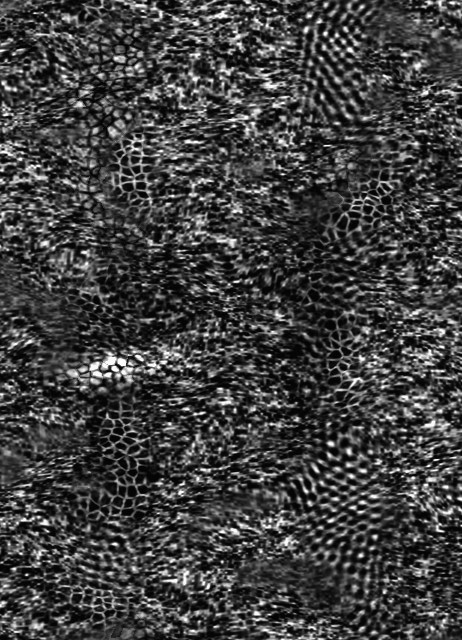
A WebGL 2 fragment shader for this texture:

```glsl
#version 300 es
precision highp float;
// Dark monochrome grain with horizontal streaks, two bands of cells and ripples, and a bright patch.

uniform vec2 u_resolution;
out vec4 fragColor;

// Lengths are fractions of the canvas height; frequencies are per height.
const vec2 GRAIN_FREQ = vec2(105.0, 215.0);
const vec2 SPECKLE_FREQ = vec2(215.0, 300.0);
const vec2 STREAK_FREQ = vec2(26.0, 105.0);
const vec2 CELL_FREQ = vec2(57.0, 74.0);
const float RIPPLE_FREQ = 390.0;
const int RIPPLE_LAYERS = 6;
const float LEFT_BAND = 0.18;
const float RIGHT_BAND = 0.54;
const float BAND_WIDTH = 0.075;
const vec2 PATCH_CENTER = vec2(0.185, 0.425);
const vec2 PATCH_RADIUS = vec2(0.085, 0.026);
const float PATCH_GAIN = 2.3;
const float TONE_GAIN = 0.221;    // slope of the brightness curve
const float TONE_BIAS = 0.42;     // shift towards light
const float TONE_KNEE = 0.65;     // softness of the dark end

uint mixBits(uint n) {
    n = n * 747796405u + 2891336453u;
    n = ((n >> ((n >> 28u) + 4u)) ^ n) * 277803737u;
    return (n >> 22u) ^ n;
}

vec2 hash2(vec2 cell) {
    ivec2 c = ivec2(cell);
    uint h = mixBits(uint(c.x) + mixBits(uint(c.y)));
    return vec2(h & 65535u, h >> 16u) / 65535.0;
}

// Smooth value noise in -1..1.
float noise(vec2 p) {
    vec2 i = floor(p), f = fract(p);
    f = f * f * (3.0 - 2.0 * f);
    float low = mix(hash2(i).x, hash2(i + vec2(1, 0)).x, f.x);
    float high = mix(hash2(i + vec2(0, 1)).x, hash2(i + vec2(1, 1)).x, f.x);
    return mix(low, high, f.y) * 2.0 - 1.0;
}

// Cellular noise: x = gap between the two nearest points, y = random value of the cell.
vec2 cells(vec2 p) {
    vec2 base = floor(p);
    float nearest = 9.0, second = 9.0, id = 0.0;
    for (int y = -1; y <= 1; y++)
    for (int x = -1; x <= 1; x++) {
        vec2 cell = base + vec2(x, y);
        float d = length(cell + 0.1 + 0.8 * hash2(cell) - p);
        if (d < nearest) {
            second = nearest;
            nearest = d;
            id = hash2(cell + 71.0).y;
        } else second = min(second, d);
    }
    return vec2(second - nearest, id);
}

// Sines of one wavelength in many directions form a winding ripple.
float ripples(vec2 p) {
    float sum = 0.0, power = 0.0;
    for (int i = 0; i < RIPPLE_LAYERS; i++) {
        float k = float(i), angle = 2.4 * k + 1.2;
        float weight = 0.15 + smoothstep(-0.3, 0.6, noise(p * 9.0 + 13.0 * k));
        float phase = 3.0 * noise(p * 14.0 + 29.0 * k);
        sum += weight * sin(dot(p, vec2(cos(angle), sin(angle))) * RIPPLE_FREQ + phase);
        power += 0.5 * weight * weight;
    }
    return sum / sqrt(power);
}

float spot(vec2 p, vec2 center, vec2 radius) {
    vec2 d = (p - center) / radius;
    return exp(-dot(d, d));
}

float band(float x, float center) {
    float d = (x - center) / BAND_WIDTH;
    return exp(-d * d);
}

void main() {
    vec2 p = gl_FragCoord.xy / u_resolution.y;

    // Gentle waves bend the streaks
    vec2 q = p + 0.005 * vec2(sin(31.0 * p.y + 3.0 * sin(9.0 * p.x)),
                              sin(23.0 * p.x + 4.0 * sin(11.0 * p.y)));
    q.y += 0.004 * noise(p * vec2(17.0, 24.0));

    // Fine grain, calmer in scattered soft areas
    float streak = 1.0 - 3.2 * abs(noise(q * STREAK_FREQ));
    float grain = 1.5 * noise(q * GRAIN_FREQ) + 1.35 * noise(q * SPECKLE_FREQ + 40.0)
                + 0.42 * streak;
    float calm = smoothstep(0.15, 0.75, noise(p * vec2(10.0, 19.0) + 5.0));
    grain *= mix(1.12, 0.45, calm);

    // Cells: bright nets in some places, bright beads in others
    vec2 warped = q + 0.003 * vec2(noise(p * 45.0), noise(p * 45.0 + 90.0));
    vec2 cell = cells(warped * CELL_FREQ);
    float body = smoothstep(0.03, 0.5, cell.x);
    float net = 3.2 * (0.45 - body);
    float beads = 2.3 * (body - 0.5) + 2.0 * (cell.y - 0.5);
    float beadShare = smoothstep(-0.2, 0.3, noise(p * 8.0 + 17.0) + 1.2 * (p.y - 0.6));
    float coarse = mix(net, beads, beadShare);

    // Ripples, mostly towards the right
    float rippleShare = smoothstep(-0.2, 0.3, noise(p * 7.0 + 31.0) + 1.2 * (p.x - 0.36));
    coarse = mix(coarse, 1.15 * ripples(q), rippleShare);

    // Coarse forms gather in two patchy upright bands
    float bands = band(p.x, LEFT_BAND) + band(p.x, RIGHT_BAND + 0.025 * sin(9.0 * p.y + 1.5));
    float coarseShare = smoothstep(0.3, 1.0, bands + 0.5 * noise(p * vec2(10.0, 13.0) + 8.0));
    float level = mix(grain, coarse + 0.35 * grain, 0.85 * coarseShare);

    // Broad shade and the bright patch
    level += 0.28 * noise(p * vec2(7.0, 12.0) + 60.0);
    level -= 0.75 * spot(p, vec2(0.18, 0.43), vec2(0.1, 0.19));
    level -= 0.65 * spot(p, vec2(0.485, 0.5), vec2(0.05, 0.27));
    vec2 tilted = p - vec2(0.0, 0.15 * (p.x - PATCH_CENTER.x));
    float glow = spot(tilted, PATCH_CENTER, PATCH_RADIUS);
    level += glow * (PATCH_GAIN + 1.4 * beads);

    // Soft brightness curve: many darks, few lights
    float tone = TONE_GAIN * log(1.0 + exp((level + TONE_BIAS) / TONE_KNEE));
    fragColor = vec4(vec3(clamp(tone, 0.02, 0.98)), 1.0);
}
```
